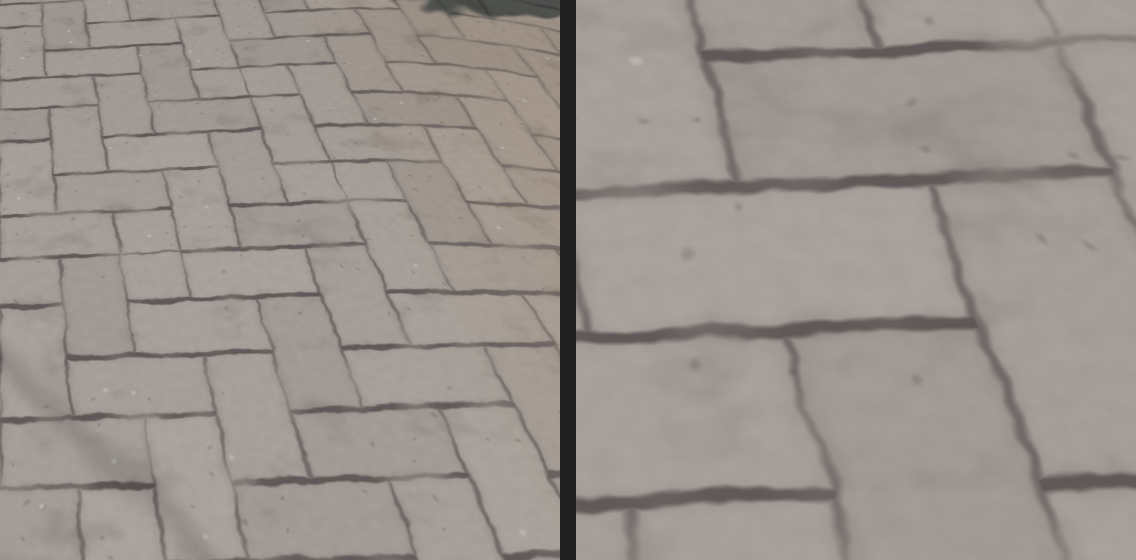
Left: the whole. Right: its middle third, enlarged.
Give the GLSL for this texture, as a Shadertoy shader.

```glsl
const vec3 CLAY = vec3(0.645, 0.622, 0.600);
const vec3 WARM_CLAY = vec3(0.645, 0.597, 0.555);
const vec3 JOINT = vec3(0.365, 0.335, 0.335);
const vec3 GRIT = vec3(0.76, 0.74, 0.72);
const vec3 SHADE = vec3(0.50, 0.56, 0.58);

float hash(vec2 p) {
    vec3 q = fract(vec3(p.xyx) * 0.1031);
    q += dot(q, q.yzx + 33.33);
    return fract((q.x + q.y) * q.z);
}

vec2 gradientAt(vec2 cell) {
    float angle = 6.2832 * hash(cell);
    return vec2(cos(angle), sin(angle));
}

float gradientNoise(vec2 p) {
    vec2 i = floor(p), f = fract(p);
    vec2 w = f * f * f * (f * (f * 6.0 - 15.0) + 10.0);
    vec2 s = vec2(1.0, 0.0);
    float low = mix(dot(gradientAt(i), f), dot(gradientAt(i + s), f - s), w.x);
    float high = mix(dot(gradientAt(i + s.yx), f - s.yx),
                     dot(gradientAt(i + 1.0), f - 1.0), w.x);
    return mix(low, high, w.y);
}

float fbm(vec2 p) {
    float sum = 0.0, amplitude = 0.6;
    for (int i = 0; i < 4; i++) {
        sum += amplitude * gradientNoise(p);
        p = mat2(1.6, 1.2, -1.2, 1.6) * p + 7.3;
        amplitude *= 0.5;
    }
    return sum;
}

// Canvas point (y down) to paving units, one brick width each
vec2 groundPlane(vec2 p) {
    float camber = max(p.x - 0.573, 0.0);
    p.y -= 0.383 * camber * camber * max(1.0 - p.y / 0.677, 0.0);
    vec2 across = vec2(0.1077, -0.0065) + 0.004 * p;
    vec2 along = vec2(0.0003, 0.0569) + 0.0536 * p;
    return inverse(mat2(across, along)) * (p - vec2(0.323, 0.4492));
}

// Two-by-one herringbone: xy = lower corner, zw = size
vec4 herringbone(vec2 p) {
    vec2 cell = floor(p);
    float part = mod(cell.x + cell.y, 4.0);
    vec2 size = part < 1.5 ? vec2(2.0, 1.0) : vec2(1.0, 2.0);
    vec2 second = mod(part, 2.0) > 0.5 ? size - 1.0 : vec2(0.0);
    return vec4(cell - second, size);
}

float line(float dist, float halfWidth, float soft) {
    return 1.0 - smoothstep(halfWidth - soft, halfWidth + soft, dist);
}

// Sparse round marks scattered on a jittered grid
float specks(vec2 p, float share, float radius, float soft) {
    vec2 cell = floor(p);
    vec2 centre = 0.25 + 0.5 * vec2(hash(cell + 3.1), hash(cell + 8.7));
    float present = step(1.0 - share, hash(cell + 15.4));
    return present * line(length(fract(p) - centre), radius, soft);
}

float jointMask(vec2 p, vec4 brick, float pixel) {
    vec2 local = p - brick.xy;
    vec2 edge = min(local, brick.zw - local);
    float soft = max(0.025, 0.7 * pixel);
    float wear = gradientNoise(p * 1.4 + 4.0);
    float bed = line(edge.y, 0.042 + 0.025 * wear, soft);
    float side = line(edge.x, 0.024 + 0.015 * wear, soft);
    // A few bricks are cut in half
    float cut = step(0.95, hash(brick.xy + 41.0));
    vec2 middle = abs(local - 0.5 * brick.zw);
    float split = cut * line(brick.z > brick.w ? middle.x : middle.y, 0.02, soft);
    float filled = smoothstep(-0.42, 0.2, wear);
    return max(bed * mix(0.4, 0.95, filled),
               max(side, split) * mix(0.3, 0.68, filled));
}

void mainImage(out vec4 fragColor, in vec2 fragCoord) {
    vec2 p = fragCoord / iResolution.xy;
    p.y = 1.0 - p.y;
    vec2 ground = groundPlane(p);
    float pixel = length(fwidth(ground));

    // Uneven brick outlines
    vec2 wobble = vec2(gradientNoise(ground * 2.3), gradientNoise(ground * 2.3 + 19.0));
    vec2 chips = vec2(gradientNoise(ground * 9.0), gradientNoise(ground * 9.0 + 31.0));
    vec2 paved = ground + 0.06 * wobble + 0.022 * chips;
    vec4 brick = herringbone(paved);

    // Clay tone, warmer toward the far right
    float warmth = smoothstep(0.5, 1.0, p.x - 0.5 * p.y + 0.15);
    vec3 color = mix(CLAY, WARM_CLAY, warmth);
    color += 0.035 * (hash(brick.xy + 5.0) - 0.55);
    color -= 0.025 * (1.0 - smoothstep(0.0, 0.5, p.y));

    // Stains, grain, pits and pale grit
    float stain = fbm(ground * vec2(1.1, 1.4) + 12.0);
    color -= 0.055 * smoothstep(0.05, 0.5, stain);
    color += 0.028 * fbm(ground * 7.0);
    color -= 0.08 * specks(ground * 2.7 + wobble * 0.4, 0.22, 0.07, 0.07);
    color = mix(color, GRIT, 0.7 * specks(ground * 1.9 + 0.4, 0.08, 0.06, 0.05));

    // Joints, with a faint dirty rim
    vec2 local = paved - brick.xy;
    vec2 edge = min(local, brick.zw - local);
    color -= 0.03 * line(min(edge.x, edge.y), 0.07, 0.07);
    float joint = jointMask(paved, brick, pixel);
    color = mix(color, JOINT, joint * mix(1.0, 0.65, warmth));

    // Soft slanting shadow and leafy shade at the far corner
    float slant = abs(p.x - p.y + 0.625 + 0.04 * gradientNoise(p * 9.0));
    float streak = line(slant, 0.035, 0.035) * smoothstep(0.55, 0.65, p.y);
    color *= 1.0 - 0.12 * streak;
    float canopy = length((p - vec2(0.93, -0.005)) / vec2(0.2, 0.04));
    canopy += 0.6 * gradientNoise(p * vec2(22.0, 40.0));
    color *= mix(vec3(1.0), SHADE, line(canopy, 0.95, 0.2));

    fragColor = vec4(color, 1.0);
}
```
